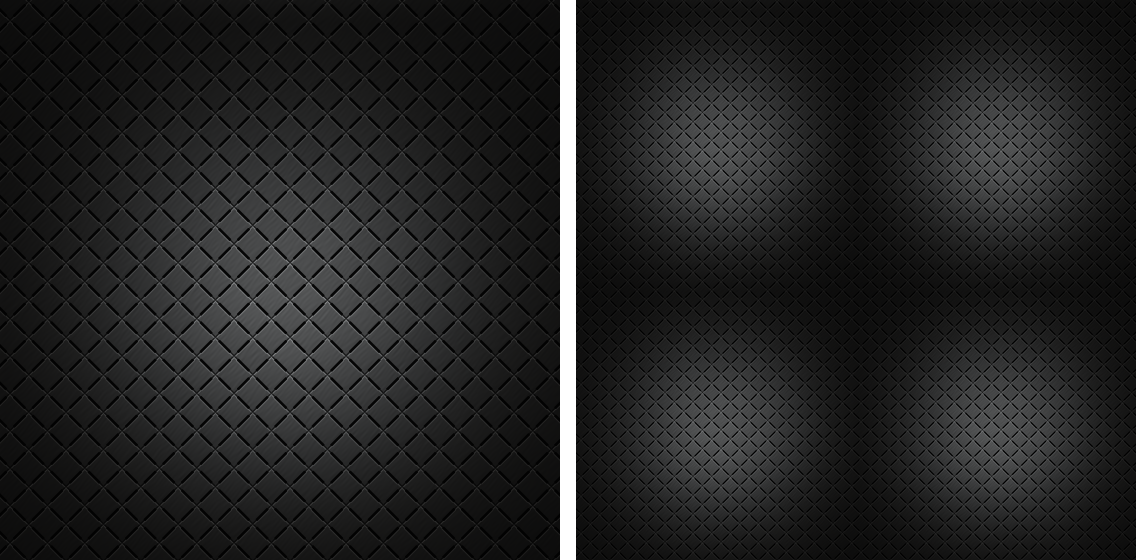
Left: one tile. Right: repeated 2 by 2.
A Shadertoy shader for this pattern:

```glsl
// Dark brushed-metal diamond plates, split by thin dashed grooves and lit by a soft spot.
// A lattice turned by 45 degrees gives plates and seams; layered sines of whole
// frequencies give the brushing, so every part wraps at the canvas edges.

#define REPEATS vec2(15.0, 15.0)
#define PHASE vec2(0.77, 0.97)
#define LIGHT_CENTER vec2(0.51, 0.46)
#define LIGHT_FALLOFF 9.6
#define LIGHT_GAIN 0.28
#define AMBIENT 0.047
#define DASH_HALF_WIDTH 0.05
#define BRIDGE_HALF_WIDTH 0.026
#define BRIDGE_REACH 0.19
#define GLINT_WIDTH 0.02
#define BRUSH_AMOUNT 0.028
#define PLATE_VARIATION 0.06

const float TAU = 6.2831853;

float hash(vec2 p) {
    vec3 q = fract(vec3(p.xyx) * 0.1031);
    q += dot(q, q.yzx + 33.33);
    return fract((q.x + q.y) * q.z);
}

// Fine strokes rising to the right.
float brushing(vec2 uv) {
    float sum = 0.0;
    for (int i = 0; i < 16; i++) {
        float k = float(i);
        float across = 45.0 + 5.0 * k;
        float skew = floor(hash(vec2(k, 3.0)) * 49.0) - 24.0;
        vec2 wave = vec2(across + skew, -across + skew);
        sum += sin(TAU * (dot(wave, uv) + hash(vec2(k, 9.0))));
    }
    return sum / 3.0;
}

// Groove coverage in x, light on its lower rim in y.
vec2 seam(float across, float along, float aa) {
    float d = fract(across + 0.5) - 0.5;
    float fromCrossing = abs(fract(along + 0.5) - 0.5);
    float dash = smoothstep(BRIDGE_REACH - aa, BRIDGE_REACH + aa, fromCrossing);
    float halfWidth = mix(BRIDGE_HALF_WIDTH, DASH_HALF_WIDTH, dash);
    float groove = 1.0 - smoothstep(halfWidth - aa, halfWidth + aa, abs(d));
    float rim = abs(d + halfWidth + GLINT_WIDTH);
    float glint = 1.0 - smoothstep(GLINT_WIDTH - aa, GLINT_WIDTH + aa, rim);
    return vec2(groove * mix(0.7, 1.0, dash), glint * mix(1.0, 0.75, dash));
}

// Number that stays the same for a plate and its wrapped copies.
float plateHash(vec2 cell) {
    vec2 center = vec2(cell.x - cell.y, cell.x + cell.y + 1.0);
    return hash(mod(center, 2.0 * REPEATS));
}

void mainImage(out vec4 fragColor, in vec2 fragCoord) {
    vec2 uv = fragCoord / iResolution.xy;
    vec2 grid = uv * REPEATS - PHASE;
    vec2 lattice = vec2(grid.x + grid.y, grid.y - grid.x);
    float aa = 0.9 * REPEATS.x / min(iResolution.x, iResolution.y);

    // Spot of light, measured to its nearest wrapped copy.
    vec2 toLight = fract(uv - LIGHT_CENTER + 0.5) - 0.5;
    float spot = exp(-LIGHT_FALLOFF * dot(toLight, toLight));
    float light = AMBIENT + LIGHT_GAIN * spot;

    // Plate faces.
    vec2 local = fract(lattice) - 0.5;
    float face = 1.0 + PLATE_VARIATION * (plateHash(floor(lattice)) - 0.5);
    face += 0.06 * (local.x + local.y) + BRUSH_AMOUNT * brushing(uv);
    vec3 tint = mix(vec3(1.01, 1.0, 0.98), vec3(0.985, 1.0, 1.01), smoothstep(0.0, 0.5, spot));
    vec3 color = light * face * tint;

    // Dark grooves, then their lit rims.
    vec2 rising = seam(lattice.y, lattice.x, aa);
    vec2 falling = seam(lattice.x, lattice.y, aa);
    float groove = max(rising.x, falling.x);
    float glint = max(rising.y, falling.y);
    color = mix(color, 0.06 * color + 0.004, groove);
    color += tint * glint * (1.0 - 0.6 * groove) * (0.05 + 0.5 * light);

    fragColor = vec4(clamp(color, 0.0, 1.0), 1.0);
}
```
